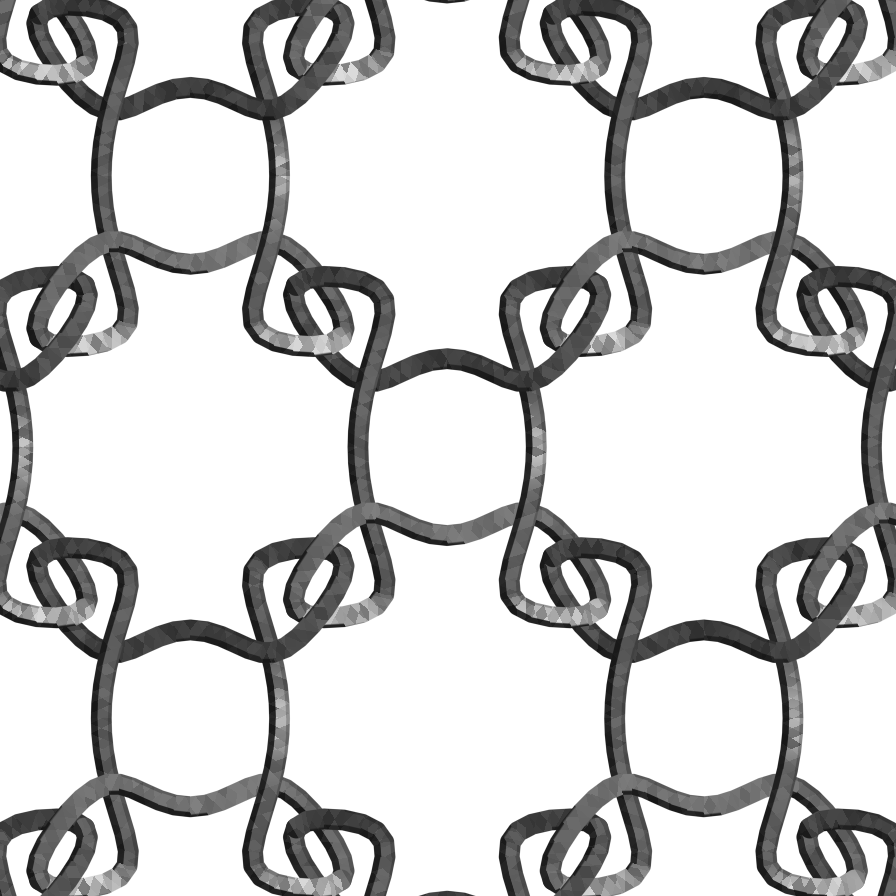
A WebGL 1 fragment shader for this pattern:

```glsl
precision highp float;
// Interlinked four-looped knots of faceted dark wire on white.
uniform vec2 u_resolution;

const float QUARTER = 1.5707963;
const float RADIUS = 0.0116;

float hash(vec2 p) {
  vec3 q = fract(p.xyx * vec3(0.1031, 0.1030, 0.0973));
  q += dot(q, q.yzx + 33.33);
  return fract((q.x + q.y) * q.z);
}

// Odd harmonics only, so the closed curve mirrors in both axes.
vec2 harmonic(float k, float t, float a, float b) {
  return vec2(a * sin(k * t), b * cos(k * t));
}

vec2 knotCurve(float t) {
  return harmonic(1.0, t, 0.1340, 0.1577)
       + harmonic(3.0, t, 0.0694, -0.0882)
       + harmonic(5.0, t, 0.0188, -0.0026)
       + harmonic(7.0, t, -0.0230, 0.0181)
       + harmonic(9.0, t, 0.0, 0.0072)
       + harmonic(11.0, t, 0.0069, 0.0065);
}

// Grey of the wire: offset is measured from its centre line in radii.
float wireTone(vec2 pos, vec2 offset, vec2 tangent, float ring, vec2 seed) {
  float flatness = tangent.x * tangent.x;
  float across = dot(offset, vec2(-tangent.y, tangent.x));

  // Triangular facets from two crossing sets of slanted cuts
  vec2 facet = floor(vec2(ring + 0.5 * across, ring - 0.5 * across));
  float grain = hash(facet + seed);

  // Dark upper bars, glints on the lower loops and right flank
  float tone = 0.37 - 0.14 * flatness * clamp(pos.y / 0.06, -0.6, 1.0);
  float glint = flatness * smoothstep(0.14, 0.18, -pos.y);
  glint += (1.0 - flatness) * smoothstep(0.06, 0.09, pos.x)
         * exp(-pow(pos.y / 0.045, 2.0));
  tone += glint * (0.08 + 0.3 * grain) + (grain - 0.5) * 0.1;

  // Square section: shadowed face, main face, bevel
  float facing = dot(offset, vec2(-0.86, -0.51));
  tone *= mix(1.0, 0.78, smoothstep(0.5, 0.6, -facing));
  return mix(tone, 0.09 + 0.07 * grain, smoothstep(0.26, 0.36, facing));
}

// Draws one half of each quarter of the knot; returns tone and coverage.
vec2 drawHalf(vec2 p, vec2 id, float outer) {
  vec2 mirror = vec2(p.x < 0.0 ? -1.0 : 1.0, p.y < 0.0 ? -1.0 : 1.0);
  vec2 folded = p * mirror;
  float start = QUARTER * 0.45 * outer;
  float span = QUARTER * mix(0.45, 0.55, outer) / 14.0;
  float nearest = 1.0;
  float nearestT = 0.0;
  vec2 offset = vec2(0.0);
  vec2 tangent = vec2(1.0, 0.0);
  vec2 a = knotCurve(start);

  for (int i = 0; i < 14; i++) {
    float t = start + span * float(i);
    vec2 b = knotCurve(t + span);
    vec2 edge = b - a;
    float h = clamp(dot(folded - a, edge) / dot(edge, edge), 0.0, 1.0);
    vec2 away = folded - a - edge * h;
    float d = length(away);
    if (d < nearest) {
      nearest = d;
      nearestT = t + span * h;
      offset = away;
      tangent = normalize(edge);
    }
    a = b;
  }

  float pixel = 1.0 / u_resolution.y;
  float cover = 1.0 - smoothstep(-0.7 * pixel, 0.7 * pixel, nearest - RADIUS);
  vec2 seed = id * 17.0 + mirror * 5.0 + 60.0;
  float tone = wireTone(p, offset * mirror / RADIUS, tangent * mirror,
                        nearestT / QUARTER * 40.0, seed);
  return vec2(tone, cover);
}

void main() {
  vec2 uv = gl_FragCoord.xy / u_resolution.y;
  vec2 cell = vec2(0.573, 0.6055);
  float grey = 1.0;

  // Lower strands first, then upper ones, on two staggered grids
  for (int layer = 0; layer < 2; layer++) {
    for (int grid = 0; grid < 2; grid++) {
      vec2 g = (uv - vec2(0.499, 0.501)) / cell + 0.5 * float(grid);
      vec2 id = floor(g + 0.5);
      vec2 p = (g - id) * cell;
      // The strand on top swaps between neighbouring quadrants
      float outer = p.x * p.y < 0.0 ? float(layer) : 1.0 - float(layer);
      vec2 wire = drawHalf(p, id + 0.5 * float(grid), outer);
      grey = mix(grey, wire.x, wire.y);
    }
  }
  gl_FragColor = vec4(vec3(grey), 1.0);
}
```
